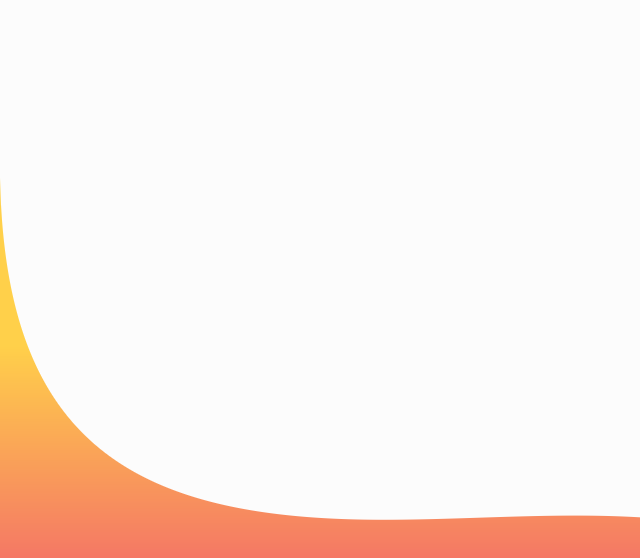
Reproduce this background procedurally as a WebGL 1 fragment shader.

```glsl
precision highp float;

uniform vec2 u_resolution;

// Height (x) and slope (y) of the wave edge, in canvas fractions
vec2 waveEdge(float x) {
    // Steep sweep: a cubic curve whose x grows with t squared
    float t = clamp(sqrt(max(x, 0.0) / 0.599), 0.005, 1.0);
    float s = 1.0 - t;
    float k = 0.64 - 0.2125 * t;
    float height = 0.0685 + s * s * k;
    float slope = -(2.0 * s * k + 0.2125 * s * s) / (1.198 * t);

    // Shallow swell to the right of the trough
    float u = max(x - 0.599, 0.0) / 0.3;
    height += 0.0075 * u * u * (3.0 - 2.0 * u);
    slope += 0.15 * u * (1.0 - u);
    return vec2(height, slope);
}

void main() {
    vec2 uv = gl_FragCoord.xy / u_resolution;

    // Vertical gradient from coral to yellow
    vec3 coral = vec3(0.96, 0.47, 0.395);
    vec3 yellow = vec3(1.0, 0.815, 0.29);
    vec3 waveColor = mix(coral, yellow, clamp(uv.y / 0.38, 0.0, 1.0));

    // Distance to the edge in pixels, used for smooth coverage
    vec2 edge = waveEdge(uv.x);
    float pixelSlope = edge.y * u_resolution.y / u_resolution.x;
    float dist = (uv.y - edge.x) * u_resolution.y / sqrt(1.0 + pixelSlope * pixelSlope);
    float coverage = clamp(0.5 - dist, 0.0, 1.0);

    vec3 paper = vec3(0.988);
    gl_FragColor = vec4(mix(paper, waveColor, coverage), 1.0);
}
```
